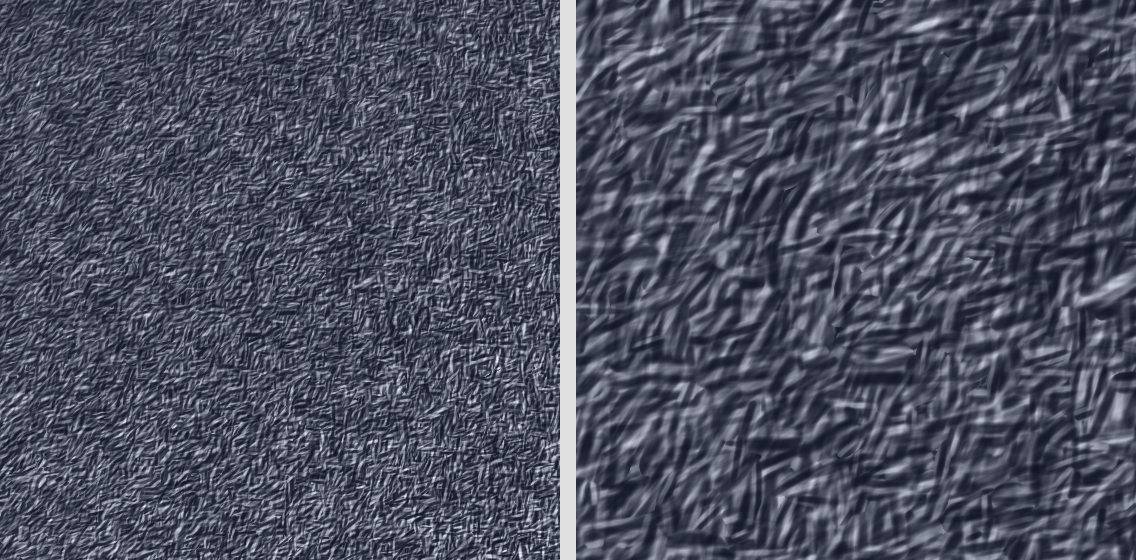
Left, the full canvas; right, a detail of the centre.
A Shadertoy shader for this texture:

```glsl
// Draws a blue-grey matted fibre surface: short crisp strokes crossing in two directions.

const float CELL = 0.022;                       // scatter grid, in canvas heights
const int STROKES_PER_CELL = 13;
const vec2 HALF_LENGTH = vec2(0.006, 0.020);    // shortest and longest stroke
const vec2 RIDGE_SPACING = vec2(0.0062, 0.0150);
const float WIDTH_RATIO = 0.7;                  // stroke half width per ridge spacing
const float RIDGE_CRISPNESS = 1.5;              // 1 is a plain sine, more is squarer
const float BEND = 2.0;                         // curvature of strokes
const float ANGLE_JITTER = 0.55;
const vec2 SHALLOW_ANGLE = vec2(0.44, 0.24);    // radians at left and right edge
const vec2 STEEP_ANGLE = vec2(1.02, 1.42);
const vec2 STEEP_SHARE = vec2(0.42, 0.58);
const float PATCHINESS = 0.6;                   // how far cells favour one direction
const float OCCLUSION = 9.0;                    // how firmly upper strokes hide lower ones
const float STROKE_TONE = 0.85;                 // tone range between strokes
const float LAYERED_GAIN = 0.88;
const float BLENDED_GAIN = 0.45;
const vec2 CONTRAST = vec2(1.10, 0.82);         // at bottom and top
const float SIDE_CONTRAST = 0.14;               // gain from left to right
const vec2 MOTTLE_SCALE = vec2(20.0, 75.0);     // cells across the canvas
const vec2 MOTTLE_DEPTH = vec2(0.24, 0.50);
const vec2 LIFT = vec2(0.10, -0.08);            // tone shift at bottom and top
const float TONE_LIMIT = 3.0;                   // soft ceiling for glints and shadows
const float MID_TONE = 0.298;
const float TONE_SPREAD = 0.48;
const float BLACK_OFFSET = 0.018;
const vec3 TINT = vec3(-0.017, 0.0, 0.066);
const float PI = 3.14159265;

// Integer hash giving three values from 0 to 1
vec3 hash3(ivec3 key) {
    uvec3 v = uvec3(key) * 1664525u + 1013904223u;
    v.x += v.y * v.z;
    v.y += v.z * v.x;
    v.z += v.x * v.y;
    v ^= v >> 16u;
    v.x += v.y * v.z;
    v.y += v.z * v.x;
    v.z += v.x * v.y;
    return vec3(v >> 8u) / 16777216.0;
}

// Smooth value noise from -1 to 1
float valueNoise(vec2 p, int seed) {
    ivec2 c = ivec2(floor(p)) + 64;
    vec2 f = smoothstep(0.0, 1.0, fract(p));
    float low = mix(hash3(ivec3(c, seed)).x, hash3(ivec3(c + ivec2(1, 0), seed)).x, f.x);
    float high = mix(hash3(ivec3(c + ivec2(0, 1), seed)).x, hash3(ivec3(c + 1, seed)).x, f.x);
    return 2.0 * mix(low, high, f.y) - 1.0;
}

// One ridged stroke: ridge height and elliptical cover
vec2 stroke(vec2 offset, float angle, float halfLength, float spacing, float phase, float bend) {
    vec2 dir = vec2(cos(angle), sin(angle));
    float along = dot(offset, dir);
    float across = dot(offset, vec2(-dir.y, dir.x)) + bend * along * along;
    vec2 q = vec2(along / halfLength, across / (WIDTH_RATIO * spacing));
    float ridge = cos(2.0 * PI * (across / spacing + phase));
    return vec2(clamp(RIDGE_CRISPNESS * ridge, -1.0, 1.0), max(0.0, 1.0 - dot(q, q)));
}

// Scattered strokes, partly hiding each other and partly blended
float fibreRelief(vec2 p) {
    ivec2 home = ivec2(floor(p / CELL));
    float blended = 0.0, layered = 0.0, weights = 0.01;
    for (int j = -1; j <= 1; j++)
    for (int i = -1; i <= 1; i++) {
        ivec2 cell = home + ivec2(i, j);
        float favour = PATCHINESS * (hash3(ivec3(cell + 64, 999)).x - 0.5);
        for (int n = 0; n < STROKES_PER_CELL; n++) {
            vec3 place = hash3(ivec3(cell + 64, 2 * n));
            vec2 centre = (vec2(cell) + place.xy) * CELL;
            vec2 offset = p - centre;
            if (dot(offset, offset) > CELL * CELL) continue;

            // Directions turn gradually from left to right
            vec3 look = hash3(ivec3(cell + 64, 2 * n + 1));
            float side = clamp(centre.x, 0.0, 1.0);
            float share = mix(STEEP_SHARE.x, STEEP_SHARE.y, side) + favour;
            vec2 family = place.z < share ? STEEP_ANGLE : SHALLOW_ANGLE;
            float angle = mix(family.x, family.y, side) + ANGLE_JITTER * (look.x + look.y - 1.0);

            float halfLength = mix(HALF_LENGTH.x, HALF_LENGTH.y, fract(look.x * 37.0));
            float spacing = mix(RIDGE_SPACING.x, RIDGE_SPACING.y, fract(look.y * 53.0));
            float bend = BEND * (2.0 * fract(look.z * 71.0) - 1.0);
            vec2 mark = stroke(offset, angle, halfLength, spacing, look.z, bend);

            // Order-free layering: each stroke has its own height
            float weight = mark.y * mark.y * exp(OCCLUSION * fract(place.z * 91.0));
            float tone = STROKE_TONE * (2.0 * fract(look.z * 137.0) - 1.0);
            layered += weight * (mark.x + tone);
            weights += weight;
            blended += mark.x * mark.y;
        }
    }
    float density = float(STROKES_PER_CELL) / (CELL * CELL);
    float meanLength = 0.5 * (HALF_LENGTH.x + HALF_LENGTH.y);
    float meanWidth = 0.5 * WIDTH_RATIO * (RIDGE_SPACING.x + RIDGE_SPACING.y);
    blended /= sqrt(density * PI * meanLength * meanWidth / 4.2);
    return LAYERED_GAIN * layered / weights + BLENDED_GAIN * blended;
}

void mainImage(out vec4 fragColor, in vec2 fragCoord) {
    vec2 p = fragCoord / iResolution.y;
    // Relief grows stronger towards the lower right
    float contrast = mix(CONTRAST.x, CONTRAST.y, p.y) + SIDE_CONTRAST * (p.x - 0.5);
    // Broad clumps of lighter and darker fibre
    vec2 mottle = vec2(valueNoise(p * MOTTLE_SCALE.x, 1001), valueNoise(p * MOTTLE_SCALE.y, 1002));
    float tone = contrast * fibreRelief(p) + dot(MOTTLE_DEPTH, mottle) + mix(LIFT.x, LIFT.y, p.y);
    // Exponential tone: broad dark ground, few bright glints
    tone = TONE_LIMIT * tanh(tone / TONE_LIMIT);
    float grey = MID_TONE * exp(TONE_SPREAD * tone) - BLACK_OFFSET;
    fragColor = vec4(clamp(grey + TINT, 0.0, 1.0), 1.0);
}
```
